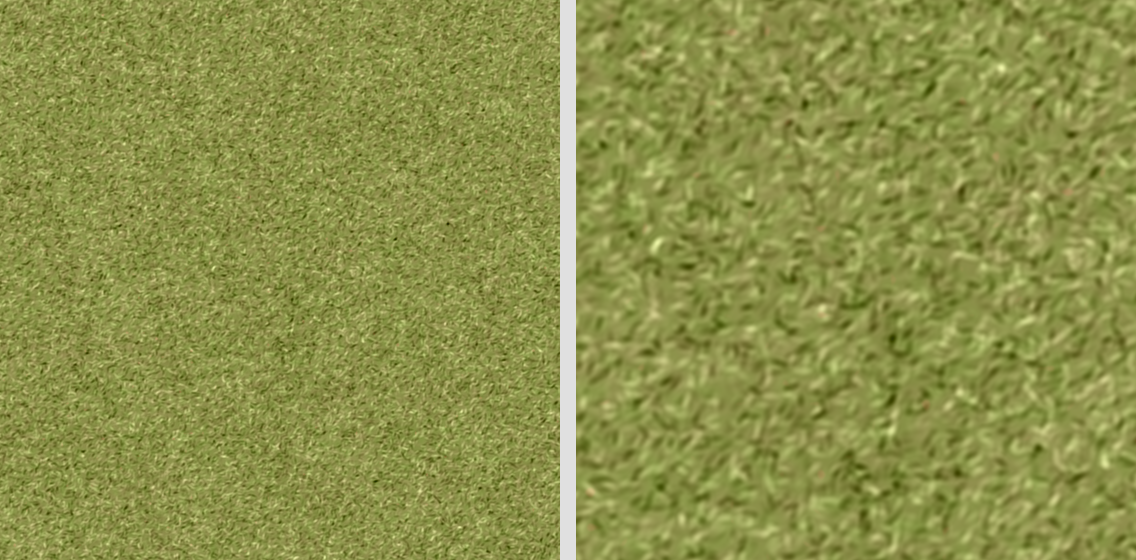
Left, the full canvas; right, a detail of the centre.
Write a WebGL 1 fragment shader that draws this texture.

```glsl
precision highp float;
uniform vec2 u_resolution;

vec4 hash4(vec2 p) {
  vec4 q = fract(p.xyxy * vec4(0.1031, 0.1030, 0.0973, 0.1099));
  q += dot(q, q.wzxy + 33.33);
  return fract((q.xxyz + q.yzzw) * q.zywx);
}

float cornerSlope(vec2 corner, vec2 offset) {
  float angle = 6.2832 * hash4(corner + 57.0).x;
  return dot(vec2(cos(angle), sin(angle)), offset);
}

float gradientNoise(vec2 p) {
  vec2 i = floor(p);
  vec2 f = fract(p);
  vec2 s = f * f * f * (f * (f * 6.0 - 15.0) + 10.0);
  vec2 e = vec2(1.0, 0.0);
  float low = mix(cornerSlope(i, f), cornerSlope(i + e, f - e), s.x);
  float high = mix(cornerSlope(i + e.yx, f - e.yx), cornerSlope(i + 1.0, f - 1.0), s.x);
  return mix(low, high, s.y);
}

// Soft elongated stroke with faint opposite-toned flanks
float blade(vec2 d, float angle) {
  float c = cos(angle);
  float s = sin(angle);
  vec2 local = vec2(c * d.x + s * d.y, c * d.y - s * d.x);
  vec2 scaled = local / vec2(1.0, 0.75);
  float falloff = max(0.0, 1.0 - dot(scaled, scaled));
  return falloff * falloff * cos(3.6 * local.y);
}

// Sum of light and dark blades, two per cell
float bladeField(vec2 p) {
  vec2 cell = floor(p);
  float sum = 0.0;
  for (int y = -1; y <= 1; y++) {
    for (int x = -1; x <= 1; x++) {
      for (int layer = 0; layer < 2; layer++) {
        vec2 id = cell + vec2(float(x), float(y));
        vec2 seed = id + 11.0 + 317.0 * float(layer);
        vec4 place = hash4(seed);
        vec4 look = hash4(seed + 711.0);
        float angle = 0.55 + 1.6 * (place.z + place.w - 1.0);
        sum += (2.0 * look.x - 1.0) * blade(p - id - place.xy, angle);
      }
    }
  }
  return sum;
}

void main() {
  vec2 uv = gl_FragCoord.xy / u_resolution.y;

  // Fine blades over faint broad patches
  float tone = 0.155 * bladeField(uv * 140.0);
  tone += 0.025 * gradientNoise(uv * 7.0) + 0.03 * gradientNoise(uv * 24.0 + 40.0);
  vec3 color = vec3(0.546, 0.568, 0.286) + tone * vec3(1.0, 0.98, 0.96);

  // Softer drift between fresh green and dry straw
  float dryness = gradientNoise(uv * 75.0 + 90.0) + 0.4 * gradientNoise(uv * 12.0 + 20.0);
  color += dryness * vec3(0.035, -0.022, 0.03);

  // Rare tan flecks
  float fleck = smoothstep(0.42, 0.65, gradientNoise(uv * 95.0 + 150.0));
  color += fleck * vec3(0.09, 0.0, 0.04);

  gl_FragColor = vec4(clamp(color, 0.0, 1.0), 1.0);
}
```
